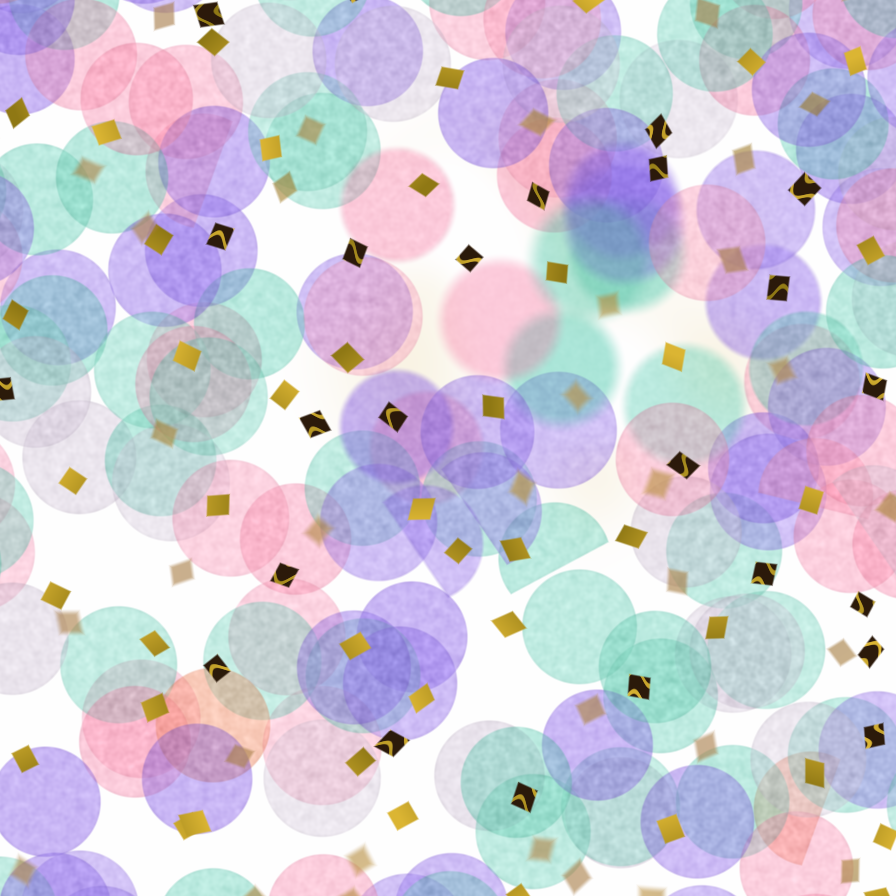
This pattern is drawn by a three.js fragment shader. Its source:

```glsl
// Translucent tissue-paper discs and small gold foil flakes scattered on white.
// Discs come from a few turned, jittered grids, each tinting what lies below;
// foil squares go on top, either crisp gold, dark and glinting, or veiled.
varying vec2 vUv;

const int   DISC_LAYERS  = 4;
const float DISC_CELL    = 0.165;    // at least twice the reach of a disc
const float DISC_RADIUS  = 0.064;
const float FLAKE_CELL   = 0.106;
const float FLAKE_HALF   = 0.0128;
const float EDGE         = 0.0014;   // half width of a sharp edge
const float OPACITY      = 0.30;     // how far a disc hides those below
const float GRAIN        = 0.075;    // strength of the paper mottling
const vec2  HAZE_CENTER  = vec2(0.62, 0.63);
const float HAZE_RADIUS  = 0.33;

const vec3 WHITE      = vec3(0.998, 0.996, 0.998);
const vec3 LAVENDER   = vec3(0.81, 0.745, 0.965);
const vec3 PINK       = vec3(0.99, 0.82, 0.875);
const vec3 MINT       = vec3(0.75, 0.925, 0.885);
const vec3 PALE       = vec3(0.925, 0.905, 0.935);
const vec3 PEACH      = vec3(0.98, 0.80, 0.73);
const vec3 CREAM      = vec3(0.94, 0.89, 0.74);
const vec3 GOLD_DEEP  = vec3(0.56, 0.47, 0.08);
const vec3 GOLD_LIGHT = vec3(0.86, 0.71, 0.20);
const vec3 FOIL_DARK  = vec3(0.17, 0.10, 0.04);
const vec3 VEILED     = vec3(0.66, 0.49, 0.30);

vec4 hash4(float n) {
  vec4 p = fract(n * vec4(0.1031, 0.1030, 0.0973, 0.1099));
  p += dot(p, p.wzxy + 33.33);
  return fract((p.xxyz + p.yzzw) * p.zywx);
}

mat2 rotation(float a) {
  float c = cos(a), s = sin(a);
  return mat2(c, s, -s, c);
}

float cornerSlope(vec2 cell, vec2 offset) {
  return dot(hash4(dot(cell, vec2(1.37, 157.31))).xy * 2.0 - 1.0, offset);
}

float gradientNoise(vec2 p) {
  vec2 i = floor(p), f = fract(p);
  vec2 u = f * f * (3.0 - 2.0 * f);
  vec2 e = vec2(1.0, 0.0);
  float low  = mix(cornerSlope(i, f), cornerSlope(i + e.xy, f - e.xy), u.x);
  float high = mix(cornerSlope(i + e.yx, f - e.yx),
                   cornerSlope(i + e.xx, f - e.xx), u.x);
  return mix(low, high, u.y);
}

float hazeAt(vec2 p) {
  return 1.0 - smoothstep(0.2, 1.0, length(p - HAZE_CENTER) / HAZE_RADIUS);
}

// One seed for each grid cell of a layer
float cellSeed(vec2 cell, float layer) {
  return cell.x + 37.0 * cell.y + 1013.0 * layer + 700.0;
}

vec3 tissueColor(float pick) {
  if (pick < 0.34) return LAVENDER;
  if (pick < 0.58) return PINK;
  if (pick < 0.85) return MINT;
  return pick < 0.96 ? PALE : PEACH;
}

vec3 addDisc(vec3 below, vec2 g, vec2 cell, float layer, mat2 frame, float grain) {
  float seed = cellSeed(cell, layer);
  vec4 h = hash4(seed);
  vec2 spot = (cell + h.xy) * DISC_CELL;
  vec2 q = g - spot;
  if (dot(q, q) > 0.0068) return below;
  vec4 k = hash4(seed + 5407.0);
  vec2 center = spot * frame;          // back to canvas axes
  // Sparser towards the bottom
  float kept = step(fract(k.x * 7.0 + k.w), mix(0.68, 0.96, center.y));
  float d = length(q) - DISC_RADIUS * mix(0.96, 1.04, k.x);
  // A few discs are folded along a chord
  if (k.y > 0.96) d = max(d, q.x - 0.012);
  float blurred = step(0.5, h.w) * hazeAt(center);
  float soft = EDGE + 0.013 * blurred * k.w;
  float cover = kept * (1.0 - smoothstep(-soft, soft, d));
  float rim = 0.025 * smoothstep(-0.004, 0.0, d) * (1.0 - blurred);
  vec3 tint = tissueColor(h.z);
  tint += (1.0 - tint) * (0.25 * (k.x - 0.5) - 0.25 * blurred);
  tint += grain * (1.0 - 0.7 * blurred) * (1.25 - tint) * 2.0 - rim;
  return mix(below, mix(below * tint, tint, OPACITY), cover);
}

vec3 addFlake(vec3 below, vec2 p, vec2 cell) {
  float seed = cellSeed(cell, 9.0);
  vec4 h = hash4(seed);
  vec2 q = p - (cell + h.xy) * FLAKE_CELL;
  if (dot(q, q) > 0.0009) return below;
  vec4 k = hash4(seed + 5407.0);
  q = rotation(6.2832 * h.w) * q;
  q.x += q.y * (k.x - 0.5) * 0.6;
  vec2 b = abs(q) - FLAKE_HALF * vec2(mix(0.85, 1.08, k.y), mix(0.75, 1.0, k.z));
  float veiled = step(0.70, h.z), dark = step(h.z, 0.28);
  float soft = EDGE + 0.004 * k.w * veiled;
  float cover = 1.0 - smoothstep(-soft, soft, max(b.x, b.y));
  vec3 foil = mix(GOLD_DEEP, GOLD_LIGHT, clamp(k.w + q.x * 14.0, 0.0, 1.0));
  // Creased glints on dark foil
  float glint = sin(q.x * 260.0 + 2.0 * sin(q.y * 190.0 + 6.0 * k.y) + 6.0 * k.z);
  foil = mix(foil, FOIL_DARK, dark * (1.0 - smoothstep(0.55, 0.95, glint)));
  foil = mix(foil, mix(mix(VEILED, foil, 0.6 * k.x), below, 0.38), veiled);
  return mix(below, foil, cover);
}

void main() {
  vec2 p = vUv;
  float grain = GRAIN * (gradientNoise(p * 85.0) + 0.7 * gradientNoise(p * 190.0));
  // Warm haze under the soft discs
  float haze = hazeAt(p) * smoothstep(-0.15, 0.3, gradientNoise(p * 6.0 + 3.0));
  vec3 color = mix(WHITE, CREAM, 0.75 * haze);
  // Only the four nearest cells of a grid can reach this point
  for (int i = 0; i < DISC_LAYERS; i++) {
    float layer = float(i);
    mat2 frame = rotation(0.35 + 0.73 * layer);
    vec2 g = frame * p;
    vec2 base = floor(g / DISC_CELL - 0.5);
    for (int j = 0; j < 4; j++) {
      vec2 near = vec2(mod(float(j), 2.0), floor(float(j) * 0.5));
      color = addDisc(color, g, base + near, layer, frame, grain);
    }
  }
  vec2 flakeBase = floor(p / FLAKE_CELL - 0.5);
  for (int j = 0; j < 4; j++) {
    vec2 near = vec2(mod(float(j), 2.0), floor(float(j) * 0.5));
    color = addFlake(color, p, flakeBase + near);
  }
  gl_FragColor = vec4(clamp(color, 0.0, 1.0), 1.0);
}
```
